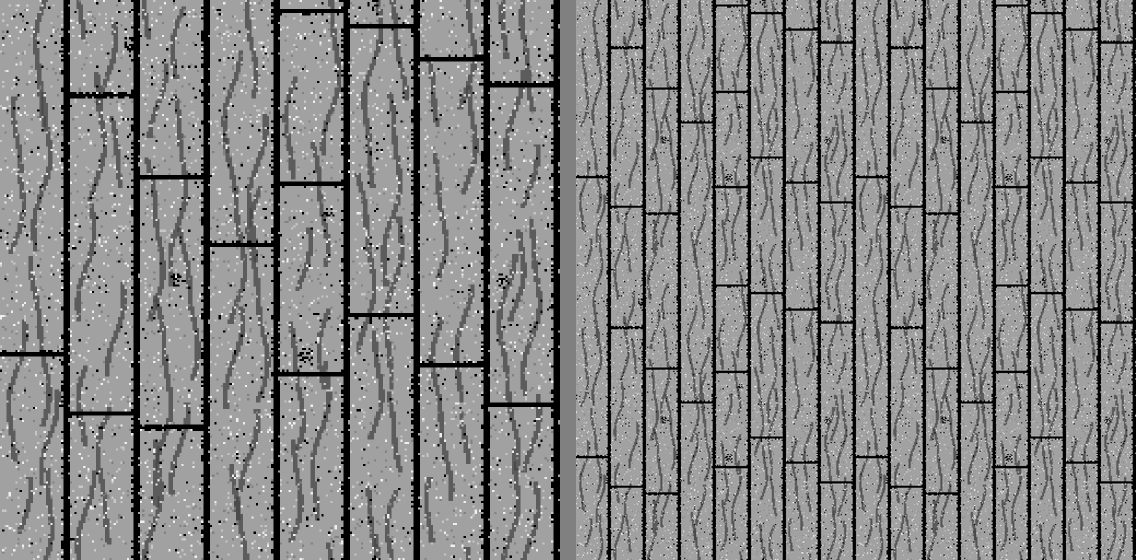
Left: one tile. Right: repeated 2 by 2.
Reproduce this texture procedurally as a WebGL 1 fragment shader.

```glsl
precision highp float;
// Grey wooden planks with wavy grain, black gaps, staggered joints and gritty specks.
uniform vec2 u_resolution;

float hash(vec2 p) {
  vec3 a = fract(p.xyx * 0.1031);
  a += dot(a, a.yzx + 33.33);
  return fract((a.x + a.y) * a.z);
}

// Signed offset to the nearest wrapped copy
float wrap(float d) { return fract(d + 0.5) - 0.5; }

// Number of grain strokes covering height y at position u across a plank
float grainLayers(float u, float y, float plank) {
  float layers = 0.0;
  for (int i = 0; i < 8; i++) {
    float k = float(i);
    vec2 seed = vec2(plank * 13.0 + 5.0, k * 7.0 + 3.0);
    float dy = wrap(y - (k + hash(seed)) / 8.0);
    float halfLength = 0.045 + 0.15 * hash(seed + 101.0);
    float phase = 6.2832 * hash(seed + 211.0);
    float lane = 0.22 + 0.36 * mod(k, 2.0) + 0.2 * hash(seed + 307.0);
    float bend = 0.11 * sin(16.0 * dy + phase) + 0.035 * sin(37.0 * dy + 2.0 * phase);
    layers += step(abs(u - lane - bend), 0.037) * step(abs(dy), halfLength);
  }
  return layers;
}

// Distance to the nearest cross joint of a plank
float jointDistance(float y, float plank) {
  float count = 2.0 - step(plank, 3.5) * step(mod(plank, 3.0), 0.5)
              + step(abs(plank - 4.0), 0.5);
  float start = 0.33 + 0.414 * plank + 0.08 * hash(vec2(plank, 71.0));
  float d = 1.0;
  for (int j = 0; j < 3; j++) {
    float k = float(j);
    float shift = 0.12 * (hash(vec2(plank + 17.0, k + 41.0)) - 0.5);
    if (k < count) d = min(d, abs(wrap(y - start - k / count - shift)));
  }
  return d;
}

// Small clusters of dark pits
float knots(vec2 p, float grit) {
  float pit = 0.0;
  for (int i = 0; i < 6; i++) {
    float k = float(i);
    vec2 center = vec2(hash(vec2(k * 11.0, 23.0)), hash(vec2(k * 5.0, 59.0)));
    vec2 d = p - center;
    pit = max(pit, step(length(vec2(wrap(d.x), wrap(d.y))), 0.013));
  }
  return pit * step(0.62, grit);
}

float planks(vec2 uv) {
  // Coarse grain of the surface
  vec2 cell = floor(fract(uv) * 256.0);
  vec2 p = (cell + 0.5) / 256.0;
  float speck = hash(cell + 7.0);
  float grit = hash(cell.yx + 401.0);

  float across = p.x * 8.0 + 0.052;
  float plank = mod(floor(across), 8.0);
  float u = fract(across);

  // Wood and grain, darker where strokes overlap
  float layers = grainLayers(u, p.y, plank);
  float shade = layers < 0.5 ? 0.63 : (layers < 1.5 ? 0.36 : 0.29);

  // Specks
  if (speck < 0.02) shade = 0.94;
  else if (speck < 0.05) shade = 0.78;
  else if (speck < 0.07) shade = 0.51;
  else if (speck < 0.082) shade = 0.0;
  shade *= 1.0 - knots(p, grit);

  // Gaps and joints with ragged edges
  float gap = min(u, 1.0 - u) / 8.0 - 0.0062;
  float joint = jointDistance(p.y, plank) - 0.0045;
  float ragged = min(gap - 0.004 * (grit - 0.5), joint - 0.0025 * (grit - 0.5));
  return shade * step(0.0, ragged);
}

void main() {
  // Four samples per pixel smooth the edges
  float shade = 0.0;
  for (int i = 0; i < 4; i++) {
    vec2 offset = vec2(mod(float(i), 2.0), floor(float(i) / 2.0)) * 0.5 - 0.25;
    shade += 0.25 * planks((gl_FragCoord.xy + offset) / u_resolution);
  }
  gl_FragColor = vec4(vec3(shade), 1.0);
}
```
